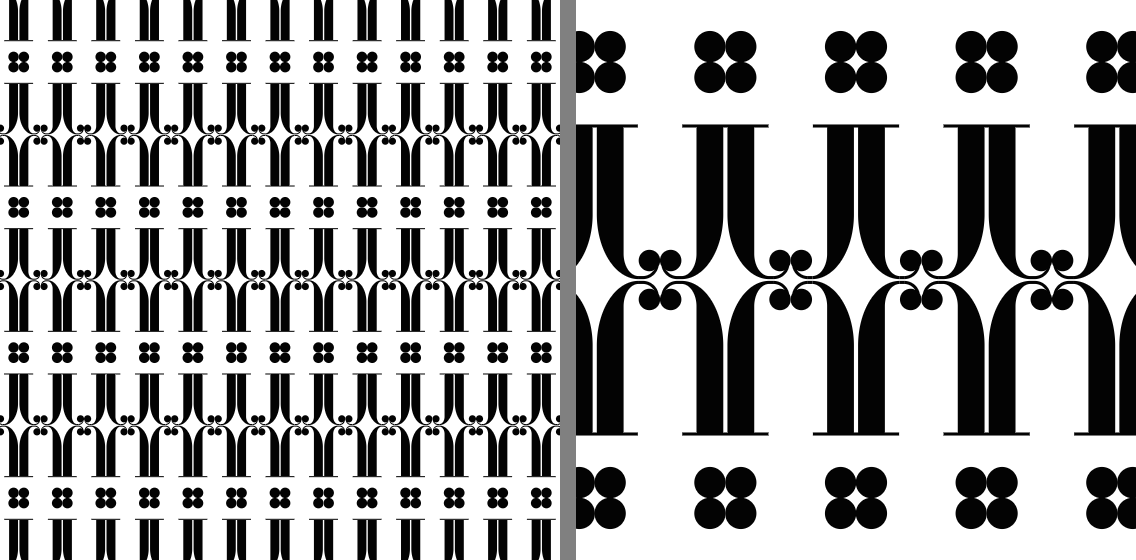
Left, the full canvas; right, a detail of the centre.
Reproduce this pattern procedurally as a WebGL 1 fragment shader.

```glsl
precision highp float;

uniform vec2 u_resolution;

const float CANVAS = 768.0;               // design units across the canvas
const vec2 CELL = vec2(59.72, 199.3);     // column and row pitch
const vec3 PAPER = vec3(1.0);
const vec3 INK = vec3(0.01);

const float STEM_TOP = 70.4;
const float STEM_OUTER = 13.2;
const float STEM_INNER = 0.95;
const float FOOT_X = 20.0;                // where the stem has become a hairline
const vec2 INNER_SWEEP = vec2(FOOT_X - STEM_INNER, 29.6);
const vec2 OUTER_SWEEP = vec2(FOOT_X - STEM_OUTER, 10.2);
const float HAIRLINE_BASE = 0.4;
const float HAIRLINE_TOP = 1.8;

const vec2 SERIF_HALF = vec2(19.7, 0.7);
const vec2 HOOK_CENTER = vec2(22.0, 7.7);
const float HOOK_RADIUS = 6.6;
const vec2 BALL_CENTER = vec2(25.0, 8.9);
const float BALL_RADIUS = 4.9;
const float DOT_OFFSET = 7.05;
const float DOT_RADIUS = 7.15;

float boxDistance(vec2 p, vec2 halfSize) {
  vec2 d = abs(p) - halfSize;
  return length(max(d, 0.0)) + min(max(d.x, d.y), 0.0);
}

// First-order distance to an axis-aligned ellipse
float ellipseDistance(vec2 p, vec2 radii) {
  float k = length(p / radii);
  float slope = length(p / (radii * radii));
  return k * (k - 1.0) / max(slope, 0.0001);
}

// Stem bounded by two elliptical sweeps that turn outward at the foot
float stemDistance(vec2 p) {
  float x = FOOT_X - p.x;
  float innerY = max(HAIRLINE_BASE + INNER_SWEEP.y - p.y, 0.0);
  float outerY = max(HAIRLINE_TOP + OUTER_SWEEP.y - p.y, 0.0);
  float inner = ellipseDistance(vec2(x, innerY), INNER_SWEEP);
  float outer = ellipseDistance(vec2(x, outerY), OUTER_SWEEP);
  float bounds = max(p.x - FOOT_X, p.y - STEM_TOP);
  return max(max(inner, -outer), bounds);
}

// Hairline that runs outward, curls upward and ends in a ball
float hookDistance(vec2 p) {
  float halfWidth = 0.5 * (HAIRLINE_TOP - HAIRLINE_BASE);
  float middle = 0.5 * (HAIRLINE_TOP + HAIRLINE_BASE);
  float run = boxDistance(p - vec2(0.5 * (FOOT_X + HOOK_CENTER.x), middle),
                          vec2(0.5 * (HOOK_CENTER.x - FOOT_X) + 0.2, halfWidth));
  vec2 q = p - HOOK_CENTER;
  float ring = abs(length(q) - HOOK_RADIUS) - halfWidth;
  float curl = max(ring, max(-q.x, q.y));
  float ball = length(p - BALL_CENTER) - BALL_RADIUS;
  return min(min(run, curl), ball);
}

void main() {
  float canvasSize = min(u_resolution.x, u_resolution.y);
  float pixel = CANVAS / canvasSize;
  vec2 p = (gl_FragCoord.xy - 0.5 * u_resolution) * pixel;

  // Repeat, then fold each cell into one quadrant
  vec2 q = abs((fract(p / CELL + 0.5) - 0.5) * CELL);

  float serif = boxDistance(q - vec2(0.0, STEM_TOP), SERIF_HALF);
  vec2 fromDots = vec2(q.x, 0.5 * CELL.y - q.y);
  float dots = length(fromDots - DOT_OFFSET) - DOT_RADIUS;

  float shape = min(stemDistance(q), hookDistance(q));
  shape = min(shape, min(serif, dots));

  float coverage = clamp(0.5 - shape / pixel, 0.0, 1.0);
  gl_FragColor = vec4(mix(PAPER, INK, coverage), 1.0);
}
```
